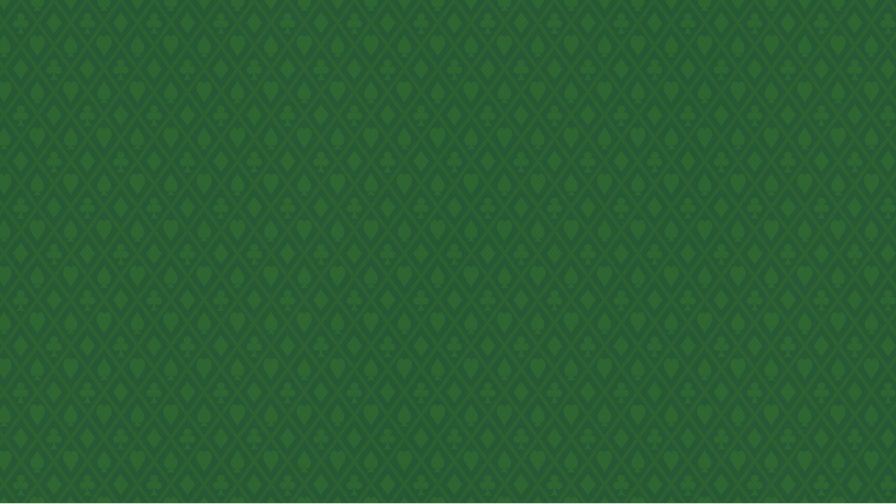
Give the GLSL for this pattern, as a Shadertoy shader.

```glsl
// Green card-table cloth: a lattice of tall diamonds, each holding a card suit.
// Two slanted axes number the cells; their parities choose the suit, drawn as
// distance functions. Layered sines add woven grain, slow tone and a pale hem.

#define CELL vec2(0.0662, 0.0916)    // width and height of one diamond
#define ANCHOR vec2(0.703, 0.5885)   // centre of one club cell
#define SUIT_SIZE 0.0208             // half height of a suit
#define LINE_HALF 0.0034             // half width of the lattice lines
#define HEM 0.0018                   // height of the pale lower edge
#define THREADS 112.0                // woven threads per canvas height
#define WEAVE 0.10                   // strength of the woven grain
#define DRIFT 0.0025                 // strength of the slow change of tone
#define GROUND vec3(0.147, 0.349, 0.201)
#define LINE_INK vec3(0.173, 0.379, 0.196)
#define SUIT_INK vec3(0.180, 0.400, 0.195)
#define HEM_INK vec3(0.84, 0.90, 0.86)

float dot2(vec2 v) { return dot(v, v); }

// Tall heart, point at y = -1, lobes up to y = 1
float heart(vec2 q) {
    vec2 p = vec2(abs(q.x) * 0.84, (q.y + 1.0) * 0.55);
    float d;
    if (p.x + p.y > 1.0) {
        d = length(p - vec2(0.25, 0.75)) - 0.3536;
    } else {
        float toNotch = dot2(p - vec2(0.0, 1.0));
        float toSide = dot2(p - 0.5 * max(p.x + p.y, 0.0));
        d = sqrt(min(toNotch, toSide)) * sign(p.x - p.y);
    }
    return d / 0.68;
}

// Flared foot shared by club and spade
float stem(vec2 q) {
    float flare = clamp(-q.y - 0.4, 0.0, 0.7);
    return max(abs(q.x) - 0.09 - 0.6 * flare * flare, abs(q.y + 0.6) - 0.45);
}

float spade(vec2 q) {
    vec2 leaf = vec2(q.x, 0.18 - q.y) / 0.88;
    return min(heart(leaf) * 0.88, stem(q));
}

float club(vec2 q) {
    float top = length(q - vec2(0.0, 0.55)) - 0.37;
    float side = length(vec2(abs(q.x) - 0.37, q.y + 0.10)) - 0.36;
    float core = length(q - vec2(0.0, 0.1)) - 0.24;
    return min(min(top, side), min(core, stem(q)));
}

float diamond(vec2 q) {
    vec2 a = abs(q) / vec2(0.74, 1.02);
    return (a.x + a.y - 1.0) * 0.60;
}

float suit(vec2 q, vec2 parity) {
    if (parity.x < 0.5) return parity.y < 0.5 ? club(q) : heart(q);
    return parity.y < 0.5 ? spade(q) : diamond(q);
}

// Coverage of a shape whose inside has negative distance
float cover(float dist, float soft) { return 1.0 - smoothstep(-soft, soft, dist); }

void mainImage(out vec4 fragColor, in vec2 fragCoord) {
    vec2 uv = fragCoord / iResolution.y;
    float soft = 0.7 / iResolution.y;
    float fuzzy = soft + 0.0009;

    // Slanted cell axes
    vec2 grid = (uv - ANCHOR) / CELL;
    vec2 slant = vec2(grid.x + grid.y, grid.x - grid.y);
    vec2 id = floor(slant + 0.5);
    vec2 inner = slant - id;
    vec2 local = 0.5 * vec2(inner.x + inner.y, inner.x - inner.y) * CELL;

    // Woven threads and a slow change of tone across the cloth
    vec2 thread = uv * THREADS * 6.28318;
    float weave = sin(thread.x) * sin(thread.y);
    float drift = sin(uv.x * 13.0 + 0.7 * sin(uv.y * 7.0))
                + sin(uv.x * 5.0 - uv.y * 3.0 + 1.0);

    // Distances to the lattice and to the suit
    vec2 toEdge = 0.5 - abs(inner);
    float lineDist = min(toEdge.x, toEdge.y) / length(1.0 / CELL) - LINE_HALF;
    float suitDist = suit(local / SUIT_SIZE, mod(id, 2.0)) * SUIT_SIZE;

    // Colour: inked shapes, woven fibres, slow tone, then the hem
    vec3 color = mix(GROUND, LINE_INK, cover(lineDist, fuzzy));
    color = mix(color, SUIT_INK, cover(suitDist, fuzzy));
    color += (SUIT_INK - GROUND) * WEAVE * weave;
    color += DRIFT * drift * vec3(1.0, 0.6, 0.3);
    color = mix(color, HEM_INK, cover(uv.y - HEM, soft));
    fragColor = vec4(color, 1.0);
}
```
